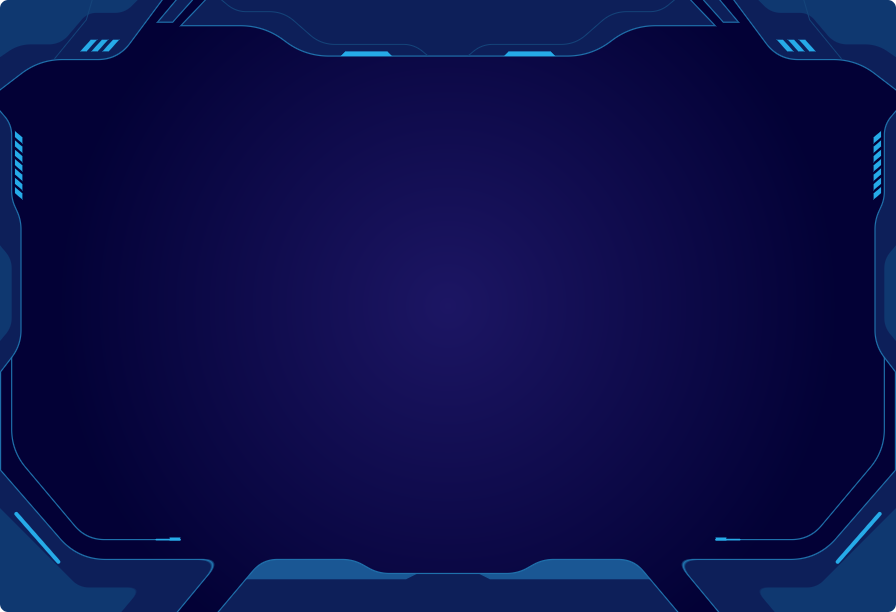
This background is drawn by a WebGL 1 fragment shader. Its source:

```glsl
precision highp float;
// A mirrored control-panel frame around a dark violet radial glow.
// Each panel joins signed half-planes with smooth min/max for rounded bends;
// space is 768 x 524 units, y downwards, with x folded about the centre.
uniform vec2 u_resolution;

// Signed distance to a line, negative on the right-hand side of travel a to b
float side(vec2 p, vec2 a, vec2 b) {
  return dot(p - a, normalize(vec2(b.y - a.y, a.x - b.x)));
}

float segment(vec2 p, vec2 a, vec2 b) {
  vec2 ab = b - a;
  return length(p - a - ab * clamp(dot(p - a, ab) / dot(ab, ab), 0.0, 1.0));
}

float smin(float a, float b, float k) {
  float h = max(k - abs(a - b), 0.0) / k;
  return min(a, b) - h * h * k * 0.25;
}

float smax(float a, float b, float k) { return -smin(-a, -b, k); }

void fill(inout vec3 color, float d, vec3 paint) {
  float pixel = 768.0 / u_resolution.x;
  color = mix(color, paint, clamp(0.5 - d / pixel, 0.0, 1.0));
}

void panel(inout vec3 color, float d, vec3 paint, vec3 edge) {
  fill(color, d, paint);
  fill(color, abs(d) - 0.5, edge);
}

void main() {
  vec2 p = gl_FragCoord.xy / u_resolution * vec2(768.0, 524.0);
  p = vec2(384.0 - abs(p.x - 384.0), 524.0 - p.y);

  vec3 navy = vec3(0.05, 0.12, 0.35);
  vec3 steel = vec3(0.06, 0.22, 0.44);
  vec3 faint = vec3(0.08, 0.27, 0.48);
  vec3 edge = vec3(0.12, 0.44, 0.67);
  vec3 cyan = vec3(0.15, 0.67, 0.91);

  // Radial backdrop
  float radius = length(p - vec2(384.0, 262.0)) / 335.0;
  vec3 color = mix(vec3(0.11, 0.085, 0.39), vec3(0.01, 0.005, 0.21), min(radius, 1.0));

  // Top centre panel with an inner contour and a bright tab
  float top = smax(p.y - 48.0, side(p, vec2(260, 48), vec2(228, 22)), 14.0);
  top = smin(p.y - 22.0, top, 14.0);
  top = max(top, side(p, vec2(155, 22), vec2(176, 0)));
  panel(color, top, navy, edge);
  float contour = smax(p.y - 38.0, side(p, vec2(275, 38), vec2(243, 10)), 8.0);
  contour = smin(p.y - 10.0, contour, 8.0);
  contour = smax(contour, side(p, vec2(202, 10), vec2(190, 0)), 6.0);
  contour = smin(contour, side(p, vec2(367, 48), vec2(355, 38)), 6.0);
  fill(color, max(abs(contour) - 0.4, top), faint);
  fill(color, max(abs(p.y - 46.0) - 2.0, abs(p.x - 314.0) - 22.0 + 48.0 - p.y), cyan);

  // Slanted chip beside the top panel
  float chip = max(side(p, vec2(135, 19), vec2(151, 0)), side(p, vec2(165, 0), vec2(148, 19)));
  panel(color, max(chip, p.y - 19.0), navy, edge);

  // Upper corner panel, its lighter plate and three slashes
  float corner = smax(p.y - 51.0, side(p, vec2(139, 0), vec2(101, 51)), 14.0);
  corner = smin(corner, side(p, vec2(34, 51), vec2(0, 77)), 12.0);
  panel(color, corner, navy, edge);
  float plate = smax(p.y - 38.0, side(p, vec2(75, 11), vec2(52, 38)), 8.0);
  plate = smin(plate, smax(p.y - 11.0, side(p, vec2(118, 0), vec2(107, 11)), 6.0), 6.0);
  plate = smin(plate, side(p, vec2(16, 38), vec2(0, 49)), 6.0);
  fill(color, plate, steel);
  float seam = min(segment(p, vec2(47, 50), vec2(74, 17)), segment(p, vec2(74, 17), vec2(79, 0)));
  fill(color, seam - 0.4, faint);
  for (int i = 0; i < 3; i++) {
    vec2 c = vec2(76.0 + 9.5 * float(i), 39.0);
    fill(color, max(abs(p.y - c.y) - 5.0, abs(side(p, c, c + vec2(9, -10))) - 2.0), cyan);
  }

  // Side panel, its inset and a ladder of bars
  float flank = smax(p.x - 18.0, side(p, vec2(8, 170), vec2(19, 187)), 6.0);
  flank = smin(p.x - 10.0, flank, 5.0);
  flank = smax(flank, side(p, vec2(0, 95), vec2(12, 109)), 6.0);
  flank = smax(flank, side(p, vec2(20, 293), vec2(0, 319)), 8.0);
  panel(color, flank, navy, edge);
  vec2 inset = vec2(p.x, abs(p.y - 251.0));
  fill(color, smax(p.x - 10.0, side(inset, vec2(10, 29), vec2(0, 41)), 5.0), steel);
  for (int i = 0; i < 7; i++) {
    vec2 c = vec2(16.0, 117.5 + 8.0 * float(i));
    fill(color, max(abs(p.x - c.x) - 3.2, abs(side(p, c, c + vec2(7, 6))) - 2.0), cyan);
  }

  // Thin rail bending round the lower corner
  float rail = smin(p.x - 10.0, side(p, vec2(10, 386), vec2(74, 462)), 12.0);
  rail = smin(rail, 462.0 - p.y, 12.0);
  fill(color, max(abs(rail) - 0.5, max(306.0 - p.y, p.x - 155.0)), edge);
  fill(color, segment(p, vec2(134, 462), vec2(154, 462)) - 0.7, cyan);
  fill(color, max(abs(p.x - 150.0) - 4.5, abs(p.y - 461.5) - 1.3), cyan);
  fill(color, segment(p, vec2(0.5, 319), vec2(0.5, 402)) - 0.5, edge);

  // Lower corner panel with a lighter plate and a bright diagonal
  float base = smin(side(p, vec2(0, 402), vec2(67, 479)), 479.0 - p.y, 18.0);
  base = smax(base, side(p, vec2(186, 483), vec2(152, 524)), 14.0);
  panel(color, base, navy, edge);
  float foot = smin(side(p, vec2(0, 435), vec2(68, 503)), 503.0 - p.y, 6.0);
  fill(color, smax(foot, side(p, vec2(120, 505), vec2(104, 524)), 10.0), steel);
  fill(color, segment(p, vec2(14, 440), vec2(50, 481)) - 1.7, cyan);

  // Bottom centre panel with a lighter band
  float dock = smax(479.0 - p.y, side(p, vec2(306, 479), vec2(321, 491)), 8.0);
  dock = smin(dock, 491.0 - p.y, 8.0);
  dock = smax(dock, side(p, vec2(187, 524), vec2(225, 479)), 10.0);
  fill(color, dock, navy);
  float band = max(p.y - 496.0, side(p, vec2(358, 491), vec2(348, 496)));
  fill(color, max(dock, band), vec3(0.10, 0.34, 0.58));
  fill(color, abs(dock) - 0.5, edge);

  // Rounded outer corners
  vec2 q = abs(p - vec2(384, 262)) - vec2(377, 255);
  fill(color, 7.0 - length(max(q, 0.0)), vec3(1.0));
  gl_FragColor = vec4(color, 1.0);
}
```
